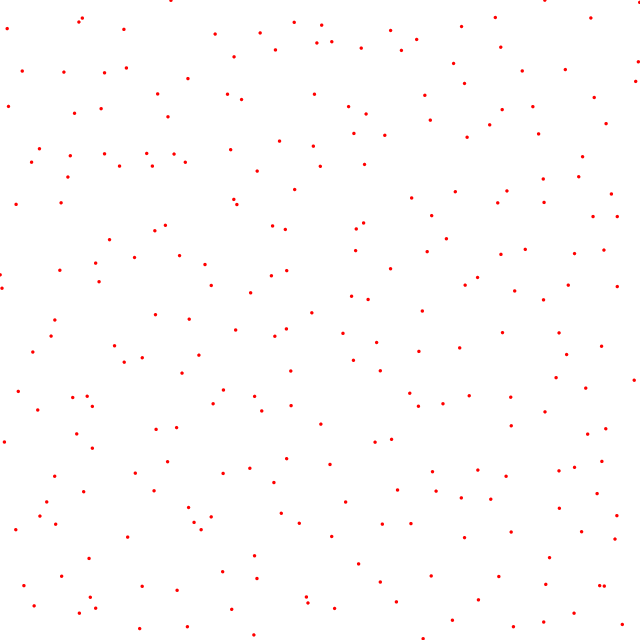
A WebGL 1 fragment shader for this pattern:

```glsl
#ifdef GL_FRAGMENT_PRECISION_HIGH
precision highp float;
#else
precision mediump float;
#endif

uniform vec2 u_resolution;

const float CELLS = 16.0;         // grid cells along the canvas
const float DOT_RADIUS = 0.0026;  // in canvas units
const float JITTER = 1.0;         // 0 = regular grid, 1 = anywhere in the cell
const float SEED = 3.7;
const vec3 PAPER_COLOR = vec3(1.0);
const vec3 DOT_COLOR = vec3(1.0, 0.0, 0.0);

// Two pseudo-random values in 0..1 for a cell
vec2 hash2(vec2 cell) {
  vec2 phase = vec2(dot(cell, vec2(127.1, 311.7)), dot(cell, vec2(269.5, 183.3)));
  return fract(sin(phase + SEED) * 43758.545);
}

// Cellular distance to the nearest jittered point, in cell units
float nearestPoint(vec2 p) {
  vec2 home = floor(p);
  float nearest = 2.0;
  for (int y = -1; y <= 1; y++) {
    for (int x = -1; x <= 1; x++) {
      vec2 cell = home + vec2(float(x), float(y));
      vec2 point = cell + 0.5 + JITTER * (hash2(cell) - 0.5);
      nearest = min(nearest, distance(p, point));
    }
  }
  return nearest;
}

void main() {
  float canvasSize = min(u_resolution.x, u_resolution.y);
  vec2 uv = gl_FragCoord.xy / canvasSize;

  // Signed distance to the dot edge, softened across one pixel
  float edge = nearestPoint(uv * CELLS) / CELLS - DOT_RADIUS;
  float coverage = clamp(0.5 - edge * canvasSize, 0.0, 1.0);

  gl_FragColor = vec4(mix(PAPER_COLOR, DOT_COLOR, coverage), 1.0);
}
```
